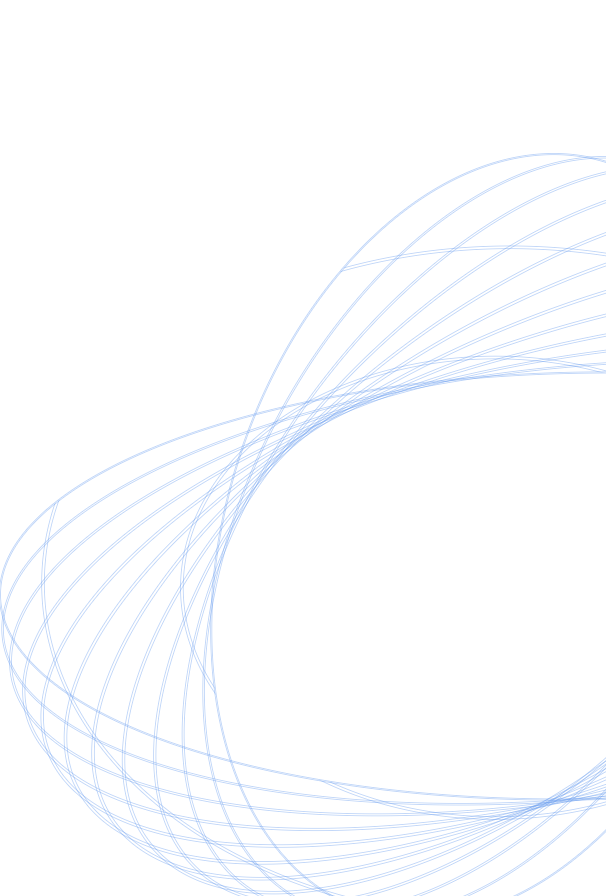
Reproduce this background procedurally as a Shadertoy shader.

```glsl
#define RINGS 12
#define STROKE 0.00045
#define GAP 0.0015
#define OPACITY 0.45
#define INK vec3(0.42, 0.62, 0.935)
#define PAPER vec3(1.0)

const float PI = 3.14159265;

// Signed distance to an ellipse given by its half extents and its shear term
float ellipseDistance(vec2 p, vec2 extentSq, float shear) {
    float det = extentSq.x * extentSq.y - shear * shear;
    vec2 m = vec2(extentSq.y * p.x - shear * p.y,
                  extentSq.x * p.y - shear * p.x) / det;
    float r = sqrt(max(dot(p, m), 1e-6));
    return (r - 1.0) * r / max(length(m), 1e-4);
}

float hairline(float d, float pixel) {
    return clamp((STROKE - abs(d)) / pixel + 0.5, 0.0, 1.0);
}

// Paper left showing after a pair of parallel hairlines
float twinLine(float d, float gap, float pixel) {
    return (1.0 - OPACITY * hairline(d - gap, pixel))
         * (1.0 - OPACITY * hairline(d + gap, pixel));
}

// Ring of the family: t = 0 is wide and flat, t = 1 is tall
float ringDistance(vec2 p, float t) {
    float turn = 0.5 - 0.5 * cos(PI * t);
    float swell = sin(PI * t);
    float lift = swell * (1.0 - t);
    vec2 center = mix(vec2(0.651, 0.346), vec2(0.543, 0.401), turn);
    center.y += 0.0117 * lift;
    vec2 extentSq = mix(vec2(0.4239, 0.0568), vec2(0.0944, 0.1824), turn);
    extentSq.y += 0.0078 * lift;
    float shear = mix(0.0062, 0.032, t) + 0.089 * swell;
    return ellipseDistance(p - center, extentSq, shear);
}

void mainImage(out vec4 fragColor, in vec2 fragCoord) {
    float pixel = 1.0 / iResolution.y;
    vec2 p = fragCoord * pixel;
    float paper = 1.0;
    float nearest = 1e3;
    float farthest = -1e3;

    // Turning family of rings
    for (int i = 0; i < RINGS; i++) {
        float t = float(i) / float(RINGS - 1);
        float d = ringDistance(p, t);
        nearest = min(nearest, d);
        farthest = max(farthest, d);
        float gap = GAP * (0.45 + 0.55 * sin(PI * t));
        paper *= twinLine(d, gap, pixel);
    }

    // Two upright rings, seen only between the outer rim and the inner hole
    float band = clamp(0.5 - nearest / pixel, 0.0, 1.0)
               * clamp(0.5 + farthest / pixel, 0.0, 1.0);
    vec2 outerExtent = vec2(0.521, 0.375);
    vec2 innerExtent = vec2(0.350, 0.257);
    float outer = ellipseDistance(p - vec2(0.569, 0.349), outerExtent * outerExtent, 0.0);
    float inner = ellipseDistance(p - vec2(0.553, 0.344), innerExtent * innerExtent, 0.0);
    float upright = twinLine(outer, GAP, pixel) * twinLine(inner, GAP, pixel);
    paper *= mix(1.0, upright, band);

    fragColor = vec4(mix(INK, PAPER, paper), 1.0);
}
```
